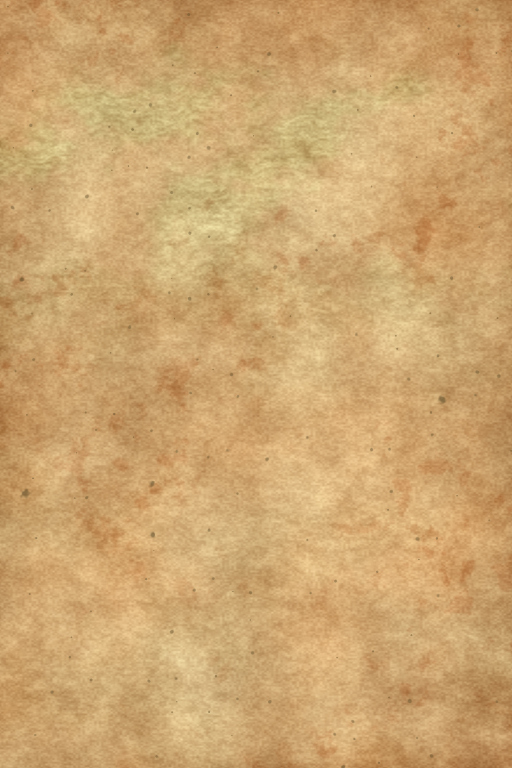
Give the GLSL for this texture, as a WebGL 2 fragment shader.

```glsl
#version 300 es
precision highp float;
// Aged tan paper: layered value noise gives blotches, vertical streaks and
// a fine horizontal weave, with rusty foxing, pale olive patches, dark
// specks and worn, browned edges on top.

uniform vec2 u_resolution;
out vec4 fragColor;

float hash(vec2 p) {
  vec3 q = fract(p.xyx * 0.1031);
  q += dot(q, q.yzx + 33.33);
  return fract((q.x + q.y) * q.z);
}

float noise(vec2 p) {
  vec2 cell = floor(p), f = fract(p);
  f = f * f * (3.0 - 2.0 * f);
  return mix(mix(hash(cell), hash(cell + vec2(1, 0)), f.x),
             mix(hash(cell + vec2(0, 1)), hash(cell + vec2(1, 1)), f.x), f.y);
}

// Sum of five octaves, turned and shifted at each step, about 0 to 1
float fbm(vec2 p) {
  float sum = 0.0, amp = 0.5;
  for (int i = 0; i < 5; i++) {
    sum += amp * noise(p);
    p = mat2(1.6, 1.2, -1.2, 1.6) * p + 37.7;
    amp *= 0.55;
  }
  return sum / 1.06;
}

// One small ragged speck in some of the cells of a jittered grid
float specks(vec2 p, float cells, float chance, float size) {
  vec2 id = floor(p * cells);
  vec2 centre = 0.2 + 0.6 * vec2(hash(id + 11.0), hash(id + 57.0));
  float radius = size * (0.4 + 0.6 * hash(id + 83.0));
  float dist = length(fract(p * cells) - centre) / cells;
  dist += 0.7 * radius * (noise(p * 260.0) - 0.5);
  return step(hash(id + 5.0), chance) * (1.0 - smoothstep(0.3, 1.2, dist / radius));
}

void main() {
  vec2 p = gl_FragCoord.xy / u_resolution.y;
  float width = u_resolution.x / u_resolution.y;
  vec2 uv = vec2(p.x / width, p.y);

  // Broad shading and mottling; tone is zero at the middle tan
  float broad = fbm(p * 4.0 + 3.0) - 0.5;
  float mottle = fbm(p * vec2(17.0, 20.0) + 71.0) - 0.5;
  float fine = fbm(p * vec2(60.0, 75.0) + 19.0) - 0.5;
  float tone = 0.18 + 3.2 * broad + 3.6 * mottle + 2.4 * fine;

  // Vertical streaks, stronger toward the foot
  float streak = noise(vec2(p.x * 24.0 + 0.5 * broad, p.y * 2.2 + 9.0)) - 0.5;
  tone += streak * mix(1.5, 0.5, uv.y);

  // Pale centre, shaded strip at the right
  tone += 0.65 * exp(-dot(uv - vec2(0.54, 0.44), (uv - vec2(0.54, 0.44)) * vec2(14.0, 9.0)));
  float strip = smoothstep(0.85, 0.875, uv.x + 0.03 * mottle);
  tone -= 0.55 * strip * smoothstep(0.95, 0.6, uv.y);

  // Browned head, foot corner and narrow rim
  float head = smoothstep(0.89, 0.94, uv.y + 0.16 * broad + 0.1 * mottle);
  float corner = smoothstep(0.28, 0.0, length((uv - vec2(0.92, 0.03)) * vec2(0.8, 1.6)) + 0.25 * mottle);
  float rim = min(min(p.x, width - p.x), min(p.y, 1.0 - p.y));
  tone -= 0.85 * head + 1.0 * corner + 1.2 * exp(-rim / 0.018);

  // Olive, scuffed patches in the upper part
  float patches = smoothstep(0.47, 0.65, fbm(p * vec2(8.0, 10.0) + 130.0));
  patches *= smoothstep(0.5, 0.82, uv.y) * (1.0 - head) + 0.18;
  tone += 0.3 * patches;

  // Horizontal weave and paper grain
  float weave = noise(vec2(p.x * 110.0, p.y * 270.0 + 3.0 * noise(p * 40.0))) - 0.5;
  float grain = noise(p * vec2(330.0, 430.0) + 5.0) - 0.5;
  tone += weave * (0.9 + 1.2 * patches) + 1.7 * grain;

  // Rusty foxing, gathered in clusters
  float cluster = smoothstep(0.42, 0.62, fbm(p * 6.0 + 211.0));
  float rust = cluster * smoothstep(0.57, 0.74, fbm(p * 38.0 + 90.0));
  tone -= 1.1 * rust;

  // Tone to tan, then warm and olive tints
  vec3 colour = vec3(0.805, 0.645, 0.435) + tone * vec3(0.046, 0.056, 0.053);
  float warmth = fbm(p * 7.0 + 300.0) - 0.5;
  colour += warmth * vec3(0.05, -0.05, -0.08);
  colour += patches * vec3(-0.035, 0.008, -0.012);
  colour += (rust + 0.4 * head + 0.8 * corner) * vec3(0.01, -0.02, -0.02);

  // Faint small specks and a few larger olive-brown ones
  float dirt = 0.45 * specks(p, 38.0, 0.16, 0.003);
  dirt = max(dirt, 0.6 * specks(p + 4.3, 11.0, 0.12, 0.007));
  colour = mix(colour, vec3(0.38, 0.31, 0.17), dirt);

  fragColor = vec4(clamp(colour, 0.0, 1.0), 1.0);
}
```
